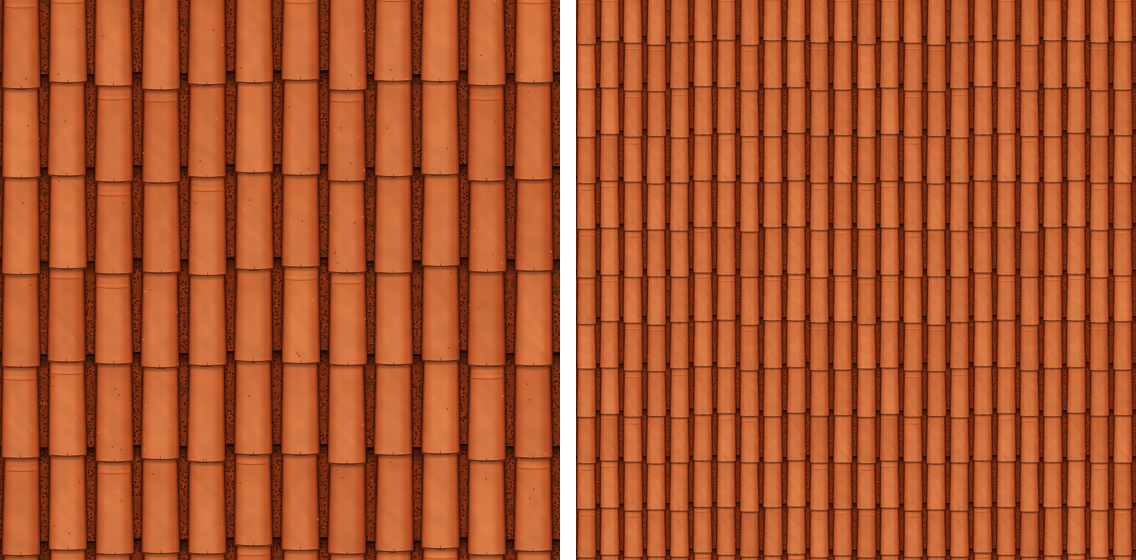
Left, the tile; right, the same tile 2 across and 2 down.
A WebGL 1 fragment shader for this texture:

```glsl
precision highp float;
// Clay barrel-tile roof: columns of tapered, rounded cover tiles whose lips overlap the
// tile below, with rough, pitted channels between. Each tile gets hashed offsets, lean
// and tone; cellular grain and layered sines wrap at the canvas edge.
uniform vec2 u_resolution;

#define COLUMNS 12.0
#define ROWS 6.0
#define LIP_HALF_WIDTH 0.412
#define TOP_HALF_WIDTH 0.368
#define LIP_JITTER 0.06
#define COLUMN_JITTER 0.08
#define LIP_LINE 0.016
#define COLLAR_SHARE 0.38
#define PIT_CELLS 176.0
#define TAU 6.2831853

const vec3 LIT = vec3(0.83, 0.46, 0.26);
const vec3 CLAY = vec3(0.74, 0.33, 0.15);
const vec3 RIM = vec3(0.58, 0.22, 0.08);
const vec3 CHANNEL = vec3(0.49, 0.18, 0.065);
const vec3 SHADE = vec3(0.36, 0.11, 0.04);
const vec3 DEEP = vec3(0.22, 0.055, 0.02);

float hash(vec2 p) {
  return fract(sin(dot(p, vec2(127.1, 311.7))) * 4375.85);
}

// Random value of one tile, wrapping over the roof
float tileRandom(vec2 id, float seed) {
  return hash(mod(id, vec2(COLUMNS, ROWS)) + seed * vec2(17.3, 9.1));
}

// Wrapping cellular noise: x = distance to nearest point, y = its random value
vec2 cells(vec2 p, float count) {
  vec2 base = floor(p * count), f = fract(p * count);
  vec2 nearest = vec2(9.0, 0.0);
  for (int j = -1; j <= 1; j++) {
    for (int i = -1; i <= 1; i++) {
      vec2 o = vec2(float(i), float(j));
      vec2 id = mod(base + o, count);
      vec2 point = o + vec2(hash(id), hash(id + 41.7));
      float d = length(point - f);
      if (d < nearest.x) nearest = vec2(d, hash(id + 83.2));
    }
  }
  return nearest;
}

// Soft periodic mottling in -1..1
float mottle(vec2 p) {
  p *= TAU;
  float warp = sin(5.0 * p.y - 2.0 * p.x) + sin(7.0 * p.x + 3.0 * p.y);
  return (sin(9.0 * p.x + 4.0 * p.y + 1.7 * warp) + sin(13.0 * p.y - 6.0 * p.x - 2.0 * warp)
        + sin(23.0 * p.x + 19.0 * p.y + 2.3 * warp)) / 3.0;
}

// Band from 0 to width with smoothed ends
float band(float x, float width, float aa) {
  return smoothstep(-aa, aa, x) * (1.0 - smoothstep(width - aa, width + aa, x));
}

// Pitted channel with stepped, shadowed tile ends
vec3 channelColor(vec2 p, vec2 q, float aa) {
  float id = mod(floor(q.x + 0.5), COLUMNS);
  float side = abs(fract(q.x + 0.5) - 0.5);
  vec2 pit = cells(p, PIT_CELLS);
  float cloud = mottle(p + 0.31);
  vec3 c = CHANNEL * (0.9 + 0.3 * pit.y + 0.1 * cloud);
  float hole = (1.0 - smoothstep(0.2, 0.55, pit.x)) * smoothstep(0.35, 0.6, pit.y + 0.15 * cloud);
  c = mix(c, DEEP, 0.75 * hole);
  c = mix(c, vec3(0.26, 0.15, 0.04), 0.5 * smoothstep(0.45, 0.9, cloud));
  float below = 1.0 - fract(q.y - 0.23 - 0.05 * (hash(vec2(id, 5.3)) - 0.5));
  c *= 1.0 - 0.45 * (1.0 - smoothstep(0.03, 0.2, below));
  c = mix(c, DEEP * 0.6, band(below, 0.03, aa));
  return mix(c, SHADE * 0.8, 0.6 * smoothstep(0.03, 0.14, side));
}

void main() {
  vec2 p = gl_FragCoord.xy / u_resolution;
  vec2 q = p * vec2(COLUMNS, ROWS) + vec2(0.06, 0.0);
  vec2 aa = vec2(COLUMNS, ROWS) / u_resolution * 0.7;

  // Find the tile whose lip lies just below this point
  float column = floor(q.x);
  float x = q.x - column - 0.5;
  float columnRandom = tileRandom(vec2(column, 0.0), 1.0);
  float v = q.y - 0.05 - COLUMN_JITTER * (columnRandom - 0.5) - 0.08 * x * x;
  vec2 id = vec2(column, floor(v));
  if (v - id.y < LIP_JITTER * tileRandom(id, 2.0)) id.y -= 1.0;
  float up = v - id.y - LIP_JITTER * tileRandom(id, 2.0);
  vec2 above = id + vec2(0.0, 1.0);
  float under = above.y + LIP_JITTER * tileRandom(above, 2.0) - v;

  // Tapered outline with a slight shift and lean
  x -= 0.035 * (tileRandom(id, 3.0) - 0.5) + 0.04 * (tileRandom(id, 4.0) - 0.5) * (up - 0.5);
  float halfWidth = mix(LIP_HALF_WIDTH, TOP_HALF_WIDTH, up);
  float outside = abs(x) - halfWidth;
  float u = x / halfWidth;

  // Rounded clay body with tonal variation
  vec3 tile = mix(LIT, CLAY, smoothstep(0.3, 0.88, abs(u + 0.08)));
  tile = mix(tile, RIM, smoothstep(0.78, 1.0, abs(u + 0.02)));
  tile = mix(tile, SHADE, 0.6 * smoothstep(0.9, 1.02, abs(u)));
  tile = mix(tile, CLAY, 0.3 * smoothstep(0.35, 1.0, up) * (1.0 - u * u));
  vec2 fleck = cells(p, 60.0);
  tile *= 0.99 + 0.035 * mottle(p) + 0.02 * (fleck.y - 0.5);
  tile *= 1.0 + (tileRandom(id, 5.0) - 0.5) * vec3(0.06, 0.12, 0.16);
  float spot = 1.0 - smoothstep(0.06, 0.16, fleck.x);
  tile = mix(tile, fleck.y > 0.5 ? LIT * 1.12 : RIM, 0.6 * spot * step(0.47, abs(fleck.y - 0.5)));

  // Collar, overlap shadow, pale lip edge, dark lip line and centre notch
  float collarAt = 0.09 + 0.06 * tileRandom(id, 6.0);
  float collar = step(tileRandom(id, 7.0), COLLAR_SHARE);
  tile = mix(tile, RIM, 0.6 * collar * band(under - collarAt, 0.012, aa.y));
  tile *= 1.0 + 0.05 * collar * band(under - collarAt + 0.035, 0.035, aa.y);
  tile *= 1.0 - 0.32 * (1.0 - smoothstep(0.0, 0.05, under));
  tile = mix(tile, LIT * 1.06, 0.45 * band(up - LIP_LINE, 0.016, aa.y) * (1.0 - u * u));
  tile = mix(tile, SHADE, 0.85 * (1.0 - smoothstep(LIP_LINE - aa.y, LIP_LINE + aa.y, up)));
  float notch = band(x + 0.008, 0.016, aa.x) * band(up, 0.042, aa.y);
  tile = mix(tile, SHADE, 0.65 * notch);

  // Occasional pale scratch
  vec2 s = vec2(x - 0.12, 2.0 * up - 1.7);
  float along = clamp(dot(s, vec2(0.6, -0.8)), -0.1, 0.1);
  float scratch = 1.0 - smoothstep(0.008, 0.025, length(s - along * vec2(0.6, -0.8)));
  tile = mix(tile, vec3(0.9, 0.66, 0.48), 0.6 * scratch * step(0.93, tileRandom(id, 8.0)));

  vec3 gap = channelColor(p, q, aa.y);
  gap *= mix(0.6, 1.0, smoothstep(0.0, 0.055, outside));
  gl_FragColor = vec4(mix(tile, gap, smoothstep(-aa.x, aa.x, outside)), 1.0);
}
```
